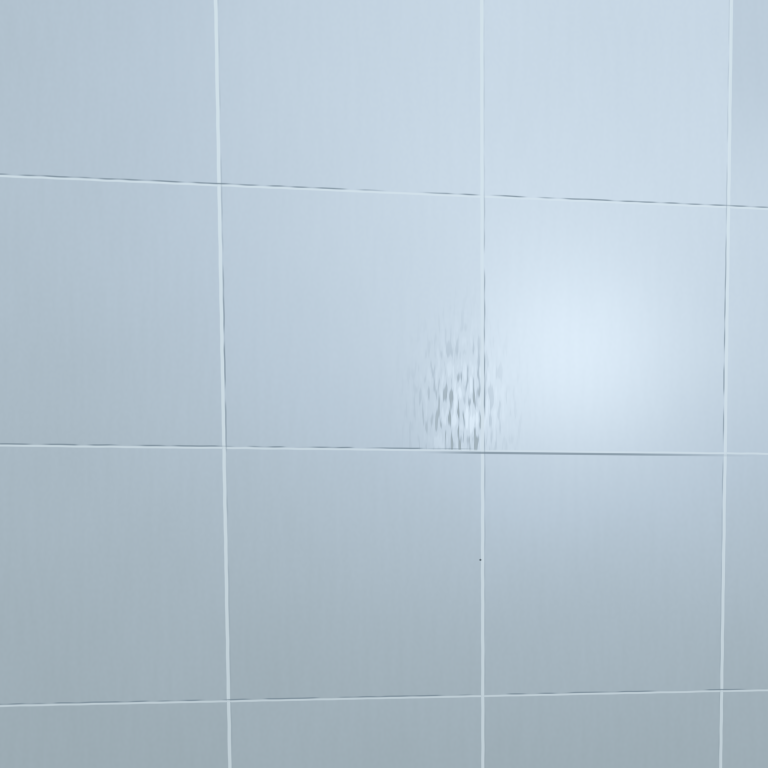
This pattern is drawn by a WebGL 2 fragment shader. Its source:

```glsl
#version 300 es
precision highp float;

uniform vec2 u_resolution;
out vec4 fragColor;

const vec3 SHADE = vec3(0.60, 0.66, 0.69);
const vec3 GLAZE = vec3(0.72, 0.785, 0.84);
const vec3 SHINE = vec3(0.85, 0.91, 0.96);
const vec3 GROUT = vec3(0.83, 0.89, 0.92);
const vec3 CREVICE = vec3(0.46, 0.53, 0.58);

const vec2 CROSSING = vec2(0.628, 0.4145);   // seam crossing that anchors the grid
const vec2 TILE_SIZE = vec2(0.3274, 0.3291);
const vec2 SHRINK = vec2(0.0313, -0.0175);   // change of tile size across the wall
const vec2 TILT_CENTER = vec2(0.66, 0.303);
const vec2 TILT = vec2(0.05, -0.0964);       // convergence of the seams
const vec2 GROUT_HALF = vec2(0.0021, 0.0013);
const float CREVICE_HALF = 0.0008;
const vec2 LAMP = vec2(0.745, 0.525);
const vec2 LAMP_SPREAD = vec2(0.15, 0.15);
const float GRAIN = 0.022;
const vec2 SPECK = vec2(0.6255, 0.271);

vec2 hash2(vec2 p) {
    vec3 q = fract(vec3(p.xyx) * vec3(0.1031, 0.1030, 0.0973));
    q += dot(q, q.yzx + 33.33);
    return fract((q.xx + q.yz) * q.zy);
}

float cornerSlope(vec2 cell, vec2 offset) {
    float angle = 6.2832 * hash2(cell).x;
    return dot(vec2(cos(angle), sin(angle)), offset);
}

float gradientNoise(vec2 p) {
    vec2 i = floor(p), f = p - i;
    vec2 w = f * f * f * (f * (f * 6.0 - 15.0) + 10.0);
    vec2 e = vec2(0.0, 1.0);
    return mix(mix(cornerSlope(i, f), cornerSlope(i + e.yx, f - e.yx), w.x),
               mix(cornerSlope(i + e, f - e), cornerSlope(i + 1.0, f - 1.0), w.x), w.y);
}

float bell(vec2 offset, vec2 spread) {
    vec2 q = offset / spread;
    return exp(-dot(q, q));
}

float band(float d, float halfWidth, float soft) {
    return 1.0 - smoothstep(halfWidth - soft, halfWidth + soft, abs(d));
}

// Wall position in tile units, whole numbers on the seams
vec2 tileCoords(vec2 p) {
    vec2 level = TILT_CENTER + (p - TILT_CENTER) / (1.0 + TILT * (p.yx - 0.5));
    vec2 d = level - CROSSING;
    return d / (TILE_SIZE - SHRINK * d);
}

vec3 glazeColor(float light) {
    vec3 c = mix(SHADE, GLAZE, clamp(light / 0.46, -0.2, 1.0));
    return mix(c, SHINE, clamp((light - 0.46) / 0.54, 0.0, 1.2));
}

void main() {
    vec2 p = gl_FragCoord.xy / u_resolution;
    float soft = 0.8 / min(u_resolution.x, u_resolution.y);
    vec2 grid = tileCoords(p);
    vec2 tile = floor(grid);
    vec2 seam = floor(grid + 0.5);
    vec2 d = (grid - seam) * TILE_SIZE;

    // Ambient light falls off to the left and the bottom
    float rise = smoothstep(-0.12, 0.85, p.y);
    float light = 0.03 + rise * (0.34 + 0.33 * smoothstep(-0.05, 0.65, p.x));
    light += 0.03 * (hash2(tile + 17.0).x - 0.5);
    light -= 0.16 * step(0.5, tile.x) * smoothstep(0.66, 0.92, p.y);

    // Lamp reflection, broken at the tile edges
    float facing = (tile.x < 0.0 ? 0.65 : 1.0) * (tile.y < 0.0 ? 0.65 : 1.0);
    light += facing * 0.40 * bell(p - LAMP, LAMP_SPREAD);
    light += 0.12 * bell(p - LAMP, vec2(0.33, 0.30));
    light += 0.16 * bell(p - vec2(0.61, 0.46), vec2(0.045, 0.07)) * step(0.0, tile.y);

    // Fine glaze texture and soft mottling
    light += GRAIN * gradientNoise(p * vec2(210.0, 150.0));
    light += GRAIN * gradientNoise(p * vec2(110.0, 14.0));
    light += GRAIN * gradientNoise(p * 7.0 + 40.0);

    // Upright ripples beside the reflection
    float ripple = gradientNoise(p * vec2(190.0, 32.0) + 9.0)
                 + 0.5 * gradientNoise(p * vec2(330.0, 60.0));
    float rippleArea = bell(p - vec2(0.607, 0.46), vec2(0.05, 0.085))
                     * (tile.x < 0.0 ? 1.0 : 0.55) * step(0.0, tile.y);
    light -= 0.75 * rippleArea * smoothstep(0.05, 0.45, ripple);
    light += 0.25 * rippleArea * smoothstep(0.05, 0.45, -ripple);
    vec3 color = glazeColor(light);

    // Grout lines
    float wobble = 0.0005 * gradientNoise(p * 45.0);
    vec2 grout = vec2(band(d.x + wobble, GROUT_HALF.x, soft),
                      band(d.y + wobble, GROUT_HALF.y, soft));
    vec3 groutColor = mix(GROUT, SHINE, 0.6 * bell(p - LAMP, vec2(0.3)));
    groutColor *= 0.93 + 0.07 * rise;
    color = mix(color, groutColor, max(0.85 * grout.x, 0.75 * grout.y));

    // Broken dark crevices along the upright seams
    float side = seam.x > 0.5 ? -1.0 : 1.0;
    float wear = smoothstep(-0.35, 0.25, gradientNoise(vec2(seam.x * 7.3, p.y * 28.0)));
    float upright = band(d.x - side * 0.0030 + wobble, CREVICE_HALF, soft);
    float uprightDepth = 0.12 + 0.55 * exp(-pow((p.y - 0.54) / 0.16, 2.0));
    color = mix(color, CREVICE, upright * wear * uprightDepth);

    // Broken dark crevices along the level seams
    wear = smoothstep(-0.3, 0.2, gradientNoise(vec2(p.x * 34.0, seam.y * 5.7 + 0.4)));
    float gap = seam.y > 0.5 ? bell(vec2(p.x - 0.52, 0.0), vec2(0.05)) : 0.0;
    float level = band(d.y - 0.0022 + wobble, CREVICE_HALF, soft);
    float underLamp = seam.y == 0.0 ? smoothstep(0.54, 0.64, p.x) : 0.0;
    color = mix(color, CREVICE, level * wear * (1.0 - gap) * (1.0 - underLamp) * 0.75);
    float lip = band(d.y + 0.0028, 0.0014, soft);
    color = mix(color, CREVICE, lip * underLamp * (1.0 - smoothstep(0.8, 1.0, p.x)) * 0.7);

    // Single chip in the glaze
    color = mix(color, CREVICE * 0.6, 0.8 * band(length(p - SPECK), 0.0012, soft));
    fragColor = vec4(color, 1.0);
}
```
